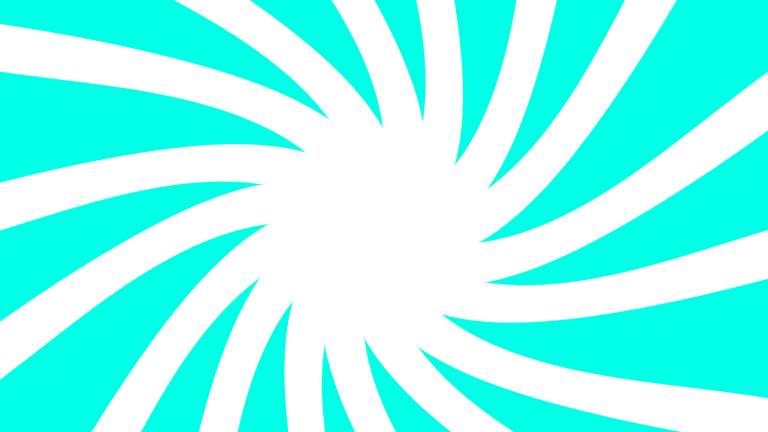
Give the GLSL for this background, as a WebGL 1 fragment shader.

```glsl
precision highp float;
// Sixteen curved white rays swirling out of an off-centre white hub on turquoise.

uniform vec2 u_resolution;

const vec3 TURQUOISE = vec3(0.0, 1.0, 0.9);
const vec3 WHITE = vec3(1.0);

// Direction of a ray's centre line at a given radius, in degrees.
float swirlAngle(float radius) {
  float l = log(max(radius, 0.1));
  return 154.2 + l * (17.69 - l * (11.72 + 4.215 * l));
}

// Half the ray's width, measured along the arc.
float rayHalfWidth(float radius) {
  return 0.0523 - 0.0052 * cos(6.6 * (radius - 0.48));
}

// Signed distance to the rays: eight turns of an unevenly spaced pair.
float rayDistance(vec2 p) {
  float radius = length(p);
  float angle = degrees(atan(p.y, p.x + 1e-6));
  float turn = mod(angle - swirlAngle(radius), 45.0);
  float offset = min(min(turn, 45.0 - turn), abs(turn - 24.4));
  // The last factor allows for the slant of the rays.
  return (radians(offset) * radius - rayHalfWidth(radius)) * 0.92;
}

void main() {
  // Canvas heights, measured from the hub.
  vec2 p = (gl_FragCoord.xy - 0.5 * u_resolution) / u_resolution.y;
  p -= vec2(-0.0238, -0.0403);

  float soft = 0.8 / u_resolution.y;
  float gap = smoothstep(-soft, soft, rayDistance(p));
  gl_FragColor = vec4(mix(WHITE, TURQUOISE, gap), 1.0);
}
```
